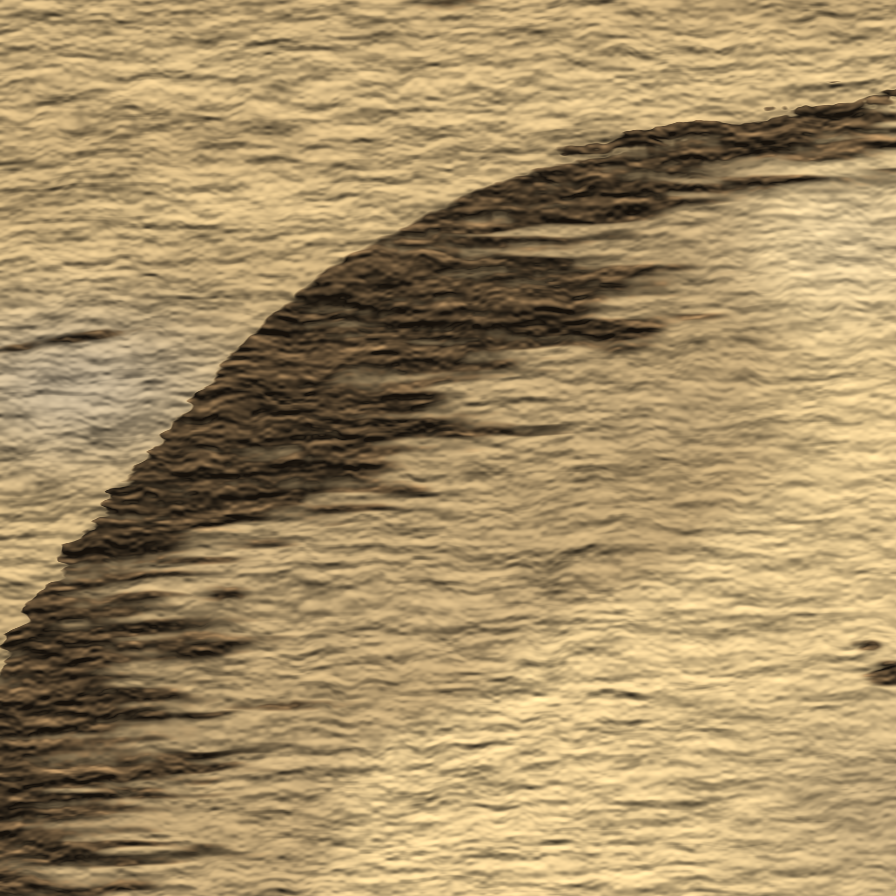
A three.js fragment shader for this texture:

```glsl
// Pale wood grain crossed by a dark, ragged, curved burl stripe.
#define FIBRE_ROWS 100.0
#define FIBRE_STRETCH 6.0
#define FIBRE_TILT 0.03
#define GRAIN_CONTRAST 0.62
#define RELIEF 0.72
#define RAGGED 0.26
#define TAN vec3(0.745, 0.645, 0.475)
#define GOLD vec3(0.85, 0.74, 0.535)
#define SHADE vec3(0.665, 0.565, 0.40)
#define GREY vec3(0.68, 0.62, 0.52)
#define STAIN vec3(0.235, 0.185, 0.125)

varying vec2 vUv;

float hash(vec2 p) {
  vec3 q = fract(p.xyx * 0.1031);
  q += dot(q, q.yzx + 33.33);
  return fract((q.x + q.y) * q.z);
}

float noise(vec2 p) {
  vec2 i = floor(p), f = fract(p);
  f = f * f * (3.0 - 2.0 * f);
  return mix(mix(hash(i), hash(i + vec2(1.0, 0.0)), f.x),
             mix(hash(i + vec2(0.0, 1.0)), hash(i + vec2(1.0, 1.0)), f.x), f.y);
}

// Layered noise drawn out along the fibres, centred on zero.
float fibres(vec2 p) {
  p.y += 0.010 * noise(p * vec2(9.0, 14.0)) + 0.006 * noise(p * vec2(36.0, 40.0));
  vec2 q = p * vec2(FIBRE_ROWS / FIBRE_STRETCH, FIBRE_ROWS);
  float sum = 0.0, weight = 0.5;
  for (int i = 0; i < 4; i++) {
    sum += weight * (noise(q) - 0.5);
    q = q * vec2(2.0, 1.5) + vec2(17.3, 41.7);
    weight *= 0.75;
  }
  return sum;
}

// Soft elliptical spot.
float spot(vec2 p, vec2 centre, vec2 radius) {
  vec2 d = (p - centre) / radius;
  return exp(-dot(d, d));
}

// Height of the crisp upper rim of the stripe.
float rim(float x) {
  float t = max(1.0 - x, 0.0);
  return 0.896 - 0.10 * t - 0.526 * pow(t, 2.8) + 0.015 * exp(-pow((x - 0.34) / 0.12, 2.0));
}

// How far right the stripe reaches on each row.
float reach(float y) {
  return 0.12 + 0.10 * smoothstep(0.0, 0.2, y)
       + 0.30 * smoothstep(0.36, 0.53, y)
       + 0.25 * smoothstep(0.57, 0.655, y)
       - 0.14 * exp(-pow((y - 0.73) / 0.03, 2.0))
       + 0.30 * smoothstep(0.75, 0.86, y);
}

vec3 paleWood(vec2 p, float below, float cloud) {
  float x = p.x + 0.10 * (cloud - 0.5);
  float border = 0.35 + 0.50 * smoothstep(0.05, 0.55, p.y);
  float light = smoothstep(border - 0.05, border + 0.06, x);
  vec3 lower = mix(mix(SHADE, TAN, 0.2 + 0.5 * cloud), GOLD, light);
  lower = mix(lower, TAN * 0.93, 0.85 * spot(p, vec2(0.99, 0.09), vec2(0.13, 0.10)));
  lower = mix(lower, vec3(0.84, 0.75, 0.58), 0.8 * spot(p, vec2(0.95, 0.73), vec2(0.12, 0.09)));
  vec3 upper = mix(SHADE, GOLD, 0.18 + 0.50 * cloud);
  upper = mix(upper, GOLD, 0.5 * spot(p, vec2(0.65, 0.89), vec2(0.25, 0.035)));
  upper = mix(upper, SHADE * 0.9, 0.6 * spot(p, vec2(0.02, 0.77), vec2(0.08, 0.04)));
  upper = mix(upper, GREY, 0.9 * spot(p, vec2(0.08, 0.57), vec2(0.19, 0.09)));
  return mix(upper, lower, below);
}

void main() {
  vec2 uv = vUv;
  vec2 p = uv - vec2(0.0, FIBRE_TILT * uv.x);
  float grain = fibres(p);
  float relief = grain - fibres(p + vec2(0.0, 0.0045));
  float cloud = noise(uv * vec2(4.0, 13.0) + 5.0);
  vec2 w = p + vec2(0.0, 0.007 * noise(p * vec2(22.0, 30.0)));
  float streak = noise(w * vec2(5.0, 78.0) + 9.0) - 0.5;
  float thread = noise(w * vec2(13.0, 135.0) + 31.0) - 0.5;

  // Stripe: a firm rim on one side, long torn fibres on the other.
  float torn = 1.0 - smoothstep(0.1, 0.3, uv.x) + smoothstep(0.5, 0.75, uv.x);
  float wobble = (0.006 + 0.024 * torn) * (streak + grain + 0.6 * thread);
  float depth = rim(uv.x) - uv.y + wobble;
  float below = smoothstep(-0.005, 0.008, depth);
  float right = reach(uv.y) + RAGGED * (0.55 * streak + 0.65 * thread) - uv.x;
  float stripe = below * smoothstep(-0.16, 0.15, right);

  // Lighter pockets within the stripe.
  float thin = 0.30 * spot(uv, vec2(0.58, 0.725), vec2(0.17, 0.025))
             + 0.20 * spot(uv, vec2(0.13, 0.33), vec2(0.08, 0.07))
             + 0.24 * spot(uv, vec2(0.14, 0.08), vec2(0.09, 0.12))
             + 0.14 * spot(uv, vec2(0.80, 0.80), vec2(0.15, 0.03));
  float ink = smoothstep(0.24, 0.84, stripe * (0.97 - thin) + stripe * (1.15 * grain + 0.40 * thread));

  // Separate dark flecks and hairlines.
  float vein = spot(uv, vec2(0.10, 0.625 + 0.17 * (uv.x - 0.10)), vec2(0.15, 0.007));
  float flecks = 0.65 * vein
    + 1.1 * spot(uv, vec2(0.995, 0.25), vec2(0.03, 0.014))
    + 0.9 * spot(uv, vec2(0.968, 0.28), vec2(0.018, 0.006))
    + 0.8 * spot(uv, vec2(0.32, 0.213), vec2(0.09, 0.006))
    + 0.7 * spot(uv, vec2(0.25, 0.335), vec2(0.035, 0.018))
    + 0.6 * spot(uv, vec2(0.50, 1.0), vec2(0.05, 0.012));
  ink = max(ink, smoothstep(0.18, 0.85, flecks * (1.0 + 2.2 * grain + thread)));

  // Lit fibres with thin brown pores; bright crests are held back.
  vec3 wood = paleWood(uv, below, cloud);
  float calm = mix(1.0, 0.72, below * smoothstep(0.55, 0.9, uv.x));
  float pores = smoothstep(0.18, 0.42, thread) * 0.13;
  float shade = calm * (GRAIN_CONTRAST * grain + RELIEF * relief - pores);
  wood *= 1.0 + shade / (1.0 + 1.6 * max(shade, 0.0));
  vec3 stain = STAIN * (1.0 + 1.6 * grain + 2.6 * relief - 0.5 * thread);
  vec3 colour = mix(wood, max(stain, vec3(0.07, 0.05, 0.03)), 0.96 * ink);
  gl_FragColor = vec4(clamp(colour, 0.0, 1.0), 1.0);
}
```
